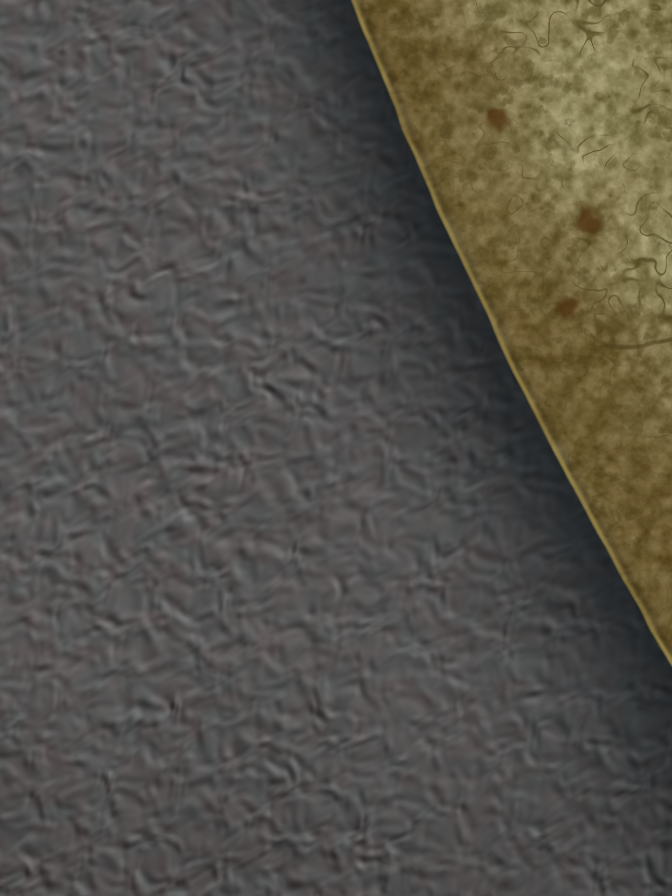
This texture is drawn by a WebGL 1 fragment shader. Its source:

```glsl
precision highp float;
uniform vec2 u_resolution;

float hash(vec2 p) {
  vec3 q = fract(vec3(p.xyx) * 0.1031);
  q += dot(q, q.yzx + 33.33);
  return fract((q.x + q.y) * q.z);
}

float noise(vec2 p) {
  vec2 i = floor(p), f = fract(p);
  f = f * f * (3.0 - 2.0 * f);
  return mix(mix(hash(i), hash(i + vec2(1.0, 0.0)), f.x),
             mix(hash(i + vec2(0.0, 1.0)), hash(i + 1.0), f.x), f.y);
}

float fbm(vec2 p) {
  float sum = 0.0, gain = 0.5;
  for (int i = 0; i < 4; i++) {
    sum += gain * noise(p);
    p = mat2(0.8, 0.6, -0.6, 0.8) * p * 2.03 + 17.3;
    gain *= 0.5;
  }
  return sum / 0.9375;
}

// Height of the pebbled plaster
float plasterHeight(vec2 p) {
  vec2 warp = vec2(noise(p * 38.0), noise(p * 38.0 + 41.0)) - 0.5;
  vec2 q = mat2(0.87, -0.5, 0.5, 0.87) * p * vec2(1.0, 1.15) + warp * 0.018;
  return 0.65 * noise(q * 76.0 + 9.0) + 0.35 * noise(q * 128.0 + 63.0);
}

// Signed distance to the curved border, positive on the leaf
float leafDistance(vec2 p) {
  float t = 1.0 - p.y;
  float slope = 0.385 + 0.26 * t;
  float wobble = 0.003 * (noise(vec2(t * 34.0, 5.0)) - 0.5);
  return (p.x - 0.391 - 0.385 * t - 0.13 * t * t + wobble) / sqrt(1.0 + slope * slope);
}

vec3 plaster(vec2 p, float d) {
  vec2 toLight = vec2(0.0022, 0.0034);
  float relief = plasterHeight(p - toLight) - plasterHeight(p + toLight);
  float patches = fbm(p * 9.0 + 4.0) - 0.5;
  vec3 col = vec3(0.336, 0.328, 0.326) + 0.035 * patches;
  col += vec3(0.012, -0.003, -0.004) * (noise(p * 55.0) - 0.5) * 2.0;
  col *= 1.0 - 0.1 * smoothstep(0.3, 0.0, p.y);

  // Shadow cast by the leaf, broader toward the bottom
  float reach = mix(0.11, 0.075, p.y);
  float shadow = exp(-pow(max(-d, 0.0) / reach, 1.5));
  col *= mix(vec3(1.0), vec3(0.42, 0.47, 0.5), shadow);
  float strength = 0.19 * (0.5 + fbm(p * 16.0 + 31.0)) * (1.0 - 0.75 * shadow);
  return col + relief * strength * vec3(0.97, 1.0, 1.0);
}

float blemish(vec2 p, vec2 center, float radius) {
  float ragged = 0.6 * (noise(p * 95.0) - 0.5);
  return 1.0 - smoothstep(0.3, 1.0, length(p - center) / radius + ragged);
}

vec3 leaf(vec2 p, float d) {
  float broad = fbm(p * 13.0 + 22.0);
  float grain = fbm(p * 82.0 + 8.0);
  float fine = noise(p * 170.0 + 3.0) - 0.5;
  float pale = smoothstep(0.02, 0.2, d) * smoothstep(0.3, 0.72, p.y);

  vec3 col = mix(vec3(0.41, 0.345, 0.19), vec3(0.55, 0.52, 0.36),
                 clamp(pale * 0.8 + (broad - 0.5) * 0.8, 0.0, 1.0));
  col += (grain - 0.5) * mix(0.22, 0.36, pale) + fine * 0.055;

  // Crooked cracks and dark pits in the pale skin
  vec2 warp = vec2(noise(p * 48.0), noise(p * 48.0 + 19.0)) * 0.02;
  float ridge = abs(noise((p + warp) * 60.0 + 11.0) - 0.5);
  float cracks = (1.0 - smoothstep(0.0, 0.09, ridge)) * smoothstep(0.4, 0.62, fbm(p * 24.0 + 70.0));
  float pits = smoothstep(0.61, 0.77, fbm(p * 66.0 + 90.0));
  col = mix(col, vec3(0.27, 0.23, 0.09), cracks * (0.2 + 0.45 * pale) + pits * 0.35 * (1.0 - cracks));

  // Rusty spots and a faint vein
  float rust = max(blemish(p, vec2(0.657, 0.753), 0.02), blemish(p, vec2(0.555, 0.868), 0.017));
  rust = max(rust, blemish(p, vec2(0.634, 0.656), 0.016));
  col = mix(col, vec3(0.29, 0.18, 0.06), rust * 0.75);
  float vein = abs(p.y - 0.622 + 0.012 * sin(p.x * 38.0) + 0.008 * (noise(p * 40.0) - 0.5));
  col = mix(col, vec3(0.28, 0.23, 0.1), 0.55 * smoothstep(0.004, 0.001, vein) * smoothstep(0.64, 0.68, p.x));

  // Thin bright lip with a darker crease behind it
  float lip = exp(-pow((d - 0.003) / 0.0025, 2.0));
  float crease = exp(-pow((d - 0.009) / 0.004, 2.0));
  col *= 1.0 - 0.16 * crease;
  return mix(col, vec3(0.58, 0.52, 0.29), lip * (0.3 + 0.6 * noise(vec2(p.y * 36.0, 2.0))));
}

void main() {
  vec2 p = gl_FragCoord.xy / u_resolution.y;
  float d = leafDistance(p);
  float blur = max(0.0015, 0.8 / u_resolution.y);
  vec3 col = mix(plaster(p, d), leaf(p, d), smoothstep(-blur, blur, d));
  gl_FragColor = vec4(clamp(col, 0.0, 1.0), 1.0);
}
```
